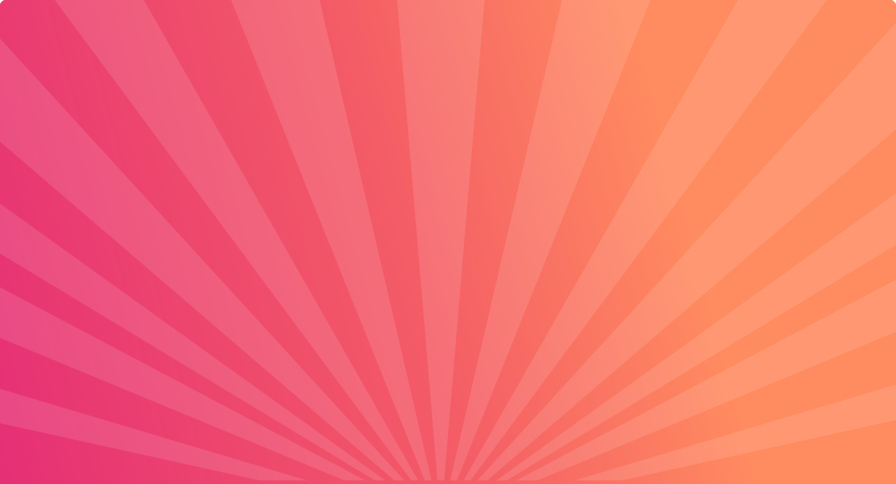
Give the GLSL for this background, as a WebGL 2 fragment shader.

```glsl
#version 300 es
precision highp float;
// Sunburst of pale rays rising from below a pink-to-orange gradient card.

uniform vec2 u_resolution;
out vec4 outColor;

const vec3 PINK = vec3(0.900, 0.185, 0.460);
const vec3 CORAL = vec3(0.956, 0.360, 0.400);
const vec3 ORANGE = vec3(1.000, 0.545, 0.375);
const vec3 PAPER = vec3(1.0);

// Ray borders as horizontal run per unit of rise, mirrored about the axis.
const int BORDER_COUNT = 13;
const float BORDERS[BORDER_COUNT] = float[](
    0.084, 0.233, 0.403, 0.571, 0.742, 0.915, 1.164,
    1.392, 1.652, 1.892, 2.416, 3.353, 4.540);

// Antialiased coverage of the region where the distance is negative.
float coverage(float dist, float pixel) {
    return 1.0 - smoothstep(-0.75 * pixel, 0.75 * pixel, dist);
}

// Three-stop ramp from pink through coral to orange.
vec3 ramp(float t, float middle) {
    vec3 lower = mix(PINK, CORAL, clamp(t / middle, 0.0, 1.0));
    return mix(lower, ORANGE, clamp((t - middle) / (1.0 - middle), 0.0, 1.0));
}

// Alternating wedges: each border toggles the light on or off.
float sunburst(vec2 fromApex, float pixel) {
    float light = 0.0;
    float side = 1.0;
    for (int i = 0; i < BORDER_COUNT; i++) {
        float slope = BORDERS[i];
        float dist = (abs(fromApex.x) - slope * fromApex.y) / sqrt(1.0 + slope * slope);
        light += side * coverage(dist, pixel);
        side = -side;
    }
    return clamp(light, 0.0, 1.0);
}

// Signed distance to a box with rounded corners.
float roundedBox(vec2 p, vec2 halfSize, float radius) {
    vec2 q = abs(p) - halfSize + radius;
    return length(max(q, 0.0)) + min(max(q.x, q.y), 0.0) - radius;
}

void main() {
    float pixel = 1.0 / u_resolution.y;
    vec2 p = gl_FragCoord.xy * pixel;
    float aspect = u_resolution.x * pixel;

    // Tilted background gradient
    float t = dot(p, vec2(1.0, 0.27)) / (0.847 * aspect);
    vec3 color = ramp(t, 0.615);

    // Pale rays, ending just above the lower border
    vec2 apex = vec2(0.492 * aspect, -0.075);
    float rays = sunburst(p - apex, pixel) * coverage(0.0075 - p.y, pixel);
    color = mix(color, PAPER, 0.115 * rays);

    // Only the rounded upper corners of the card fall inside the canvas
    vec2 cardSize = vec2(0.5 * aspect, 1.0) + pixel;
    float card = roundedBox(p - vec2(0.5 * aspect, 0.0), cardSize, 0.019);
    color = mix(PAPER, color, coverage(card, pixel));

    outColor = vec4(color, 1.0);
}
```
